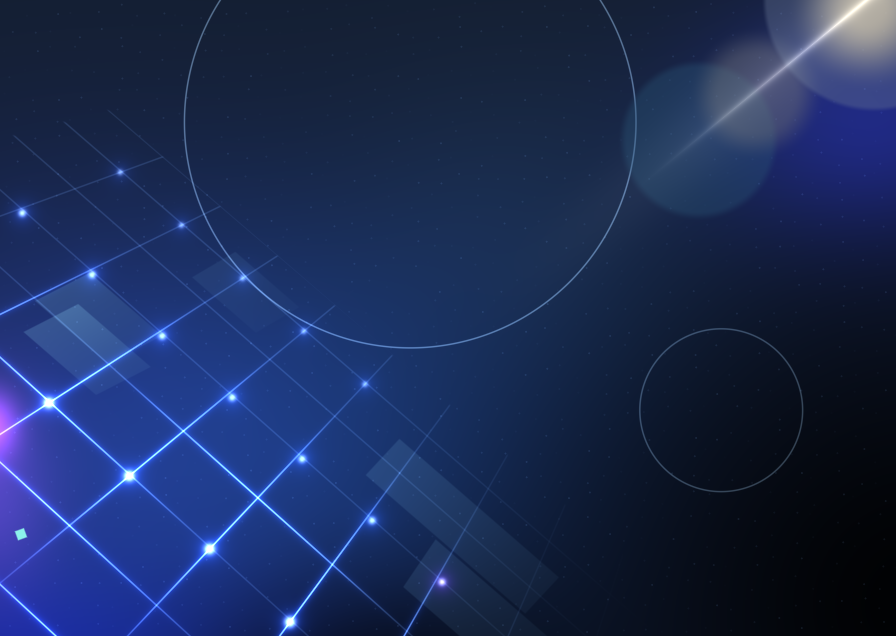
Write a Shadertoy shader that draws this background.

```glsl
#define ROW_START 0.0275
#define ROW_SPREAD 0.466
#define ROW_GROWTH 1.165
#define LINE_WIDTH 0.0011
#define SPECK_CELLS 30.0
#define LIGHT_POS vec2(1.375, -0.010)
#define LIGHT_DIR vec2(-0.773, 0.634)
#define ICE vec3(0.55, 0.75, 1.0)
#define ELECTRIC vec3(0.12, 0.30, 0.95)
#define WARM vec3(0.72, 0.69, 0.62)

float blob(vec2 p, vec2 center, vec2 size) {
    vec2 d = (p - center) / size;
    return exp(-dot(d, d));
}

float stroke(float d) {
    float aa = 0.8 / iResolution.y;
    return (1.0 - smoothstep(0.0, LINE_WIDTH + aa, abs(d)));
}

float disc(vec2 p, vec2 center, float radius, float soft) {
    return 1.0 - smoothstep(radius - soft, radius + soft, length(p - center));
}

// Parallelogram with one corner and two edge vectors; fades along the second edge.
float pane(vec2 p, vec2 corner, vec2 a, vec2 b) {
    vec2 uv = inverse(mat2(a, b)) * (p - corner);
    vec2 aa = 1.0 / (iResolution.y * vec2(length(a), length(b)));
    vec2 inside = smoothstep(-aa, aa, uv) * smoothstep(-aa, aa, 1.0 - uv);
    return inside.x * inside.y * mix(1.0, 0.35, clamp(uv.y, 0.0, 1.0));
}

vec2 hash2(vec2 p) {
    return fract(sin(vec2(dot(p, vec2(127.1, 311.7)), dot(p, vec2(269.5, 183.3)))) * 4375.5);
}

// Lattice crossings on the far, middle and near rows.
vec2 farNode(float j)  { return vec2(0.189, 0.271) + j * vec2(0.0962, 0.0833); }
vec2 midNode(float j)  { return vec2(0.035, 0.335) + j * vec2(0.1100, 0.0967); }
vec2 nearNode(float j) { return vec2(-0.176, 0.404) + j * vec2(0.1264, 0.1148); }

vec3 backdrop(vec2 p) {
    vec3 col = mix(vec3(0.075, 0.115, 0.185), vec3(0.055, 0.095, 0.18), smoothstep(0.0, 0.7, p.y));
    col += vec3(0.07, 0.10, 0.30) * blob(p, vec2(0.10, 0.72), vec2(0.50, 0.42));
    col += vec3(0.02, 0.08, 0.16) * blob(p, vec2(0.48, 0.72), vec2(0.42, 0.36));
    col += vec3(0.03, 0.06, 0.10) * blob(p, vec2(0.85, 0.38), vec2(0.32, 0.28));
    col += vec3(0.06, 0.06, 0.36) * blob(p, vec2(1.38, 0.20), vec2(0.26, 0.19));
    col += vec3(0.00, 0.00, 0.25) * blob(p, vec2(0.05, 1.05), vec2(0.40, 0.16));
    col *= 1.0 - 0.65 * blob(p, vec2(0.60, 1.07), vec2(0.28, 0.16));
    col *= 1.0 - 0.93 * blob(p, vec2(1.45, 0.95), vec2(0.48, 0.46));
    col += vec3(0.60, 0.18, 0.65) * blob(p, vec2(-0.015, 0.67), vec2(0.04, 0.05));
    col += vec3(0.20, 0.07, 0.25) * blob(p, vec2(-0.02, 0.77), vec2(0.10, 0.16));
    return col;
}

vec3 lattice(vec2 p) {
    vec3 light = vec3(0.0);
    float clip = smoothstep(0.216, 0.222, p.y + 0.27 * p.x)
               * smoothstep(0.022, 0.028, p.y - 0.865 * p.x);
    float faint = 0.13 * clip * (1.0 - smoothstep(0.45, 1.05, p.x));

    // Descending rows
    for (float k = 0.0; k < 8.0; k++) {
        float slope = 0.855 + 0.01 * k;
        float offset = ROW_START + ROW_SPREAD * (pow(ROW_GROWTH, k) - 1.0);
        float d = (p.y - slope * p.x - offset) / sqrt(1.0 + slope * slope);
        float center = 0.08 + 0.32 * step(k, 4.5);
        float power = step(3.5, k) * exp(-pow((p.x - center) / 0.14, 2.0));
        light += ICE * stroke(d) * (faint + 0.75 * power);
        light += ELECTRIC * exp(-abs(d) / 0.004) * power * 0.5;
    }
    // Rising cross lines
    for (float j = -1.0; j < 9.0; j++) {
        vec2 start = farNode(j), along = nearNode(j) - start, rel = p - start;
        float t = dot(rel, along) / dot(along, along);
        float d = (rel.x * along.y - rel.y * along.x) / length(along);
        float power = smoothstep(0.0, 2.0, j) * (1.0 - smoothstep(5.0, 7.5, j));
        power *= exp(-pow((t - 0.9) / 0.45, 2.0));
        light += ICE * stroke(d) * (faint + 0.8 * power);
        light += ELECTRIC * exp(-abs(d) / 0.004) * power * 0.6;
    }
    // Glowing crossings
    for (float j = 0.0; j < 7.0; j++) {
        vec3 dist = vec3(length(p - farNode(j)), length(p - midNode(j)), length(p - nearNode(j)));
        vec3 on = vec3(0.45 * step(j, 4.5), 0.8, 1.3 * step(1.5, j) * step(j, 5.5));
        vec3 core = on * exp(-pow(dist / vec3(0.0045, 0.0055, 0.0075), vec3(2.0)));
        vec3 halo = on * exp(-dist / 0.010);
        vec3 tint = mix(ELECTRIC, vec3(0.45, 0.15, 0.95), step(5.5, j));
        light += vec3(0.85, 0.93, 1.0) * dot(core, vec3(1.0)) + tint * dot(halo, vec3(0.8));
    }
    return light;
}

void mainImage(out vec4 fragColor, in vec2 fragCoord) {
    vec2 p = vec2(fragCoord.x, iResolution.y - fragCoord.y) / iResolution.y;
    vec3 col = backdrop(p);

    // Glass panes
    vec2 down = vec2(0.114, 0.099);
    float glass = 0.28 * pane(p, vec2(0.037, 0.522), vec2(0.086, -0.044), down);
    glass += 0.24 * pane(p, vec2(0.055, 0.473), vec2(0.086, -0.044), down);
    glass += 0.10 * pane(p, vec2(0.302, 0.436), vec2(0.068, -0.040), down * 0.88);
    glass += 0.17 * pane(p, vec2(0.575, 0.747), vec2(0.053, -0.057), down * 2.2);
    glass += 0.14 * pane(p, vec2(0.634, 0.923), vec2(0.051, -0.075), down * 1.7);
    col = mix(col, vec3(0.45, 0.68, 0.85), glass);
    col += lattice(p);

    // Fine outlines and scattered specks
    float rings = 0.40 * stroke(length(p - vec2(0.645, 0.192)) - 0.355);
    rings += 0.28 * stroke(length(p - vec2(1.134, 0.645)) - 0.128);
    col += vec3(0.65, 0.80, 0.90) * rings;
    vec2 cell = floor(p * SPECK_CELLS), spot = hash2(cell);
    float speck = length(fract(p * SPECK_CELLS) - 0.15 - 0.7 * spot);
    col += ICE * 0.10 * spot.x * (1.0 - smoothstep(0.02, 0.07, speck));
    vec2 gem = abs(mat2(0.94, 0.34, -0.34, 0.94) * (p - vec2(0.033, 0.840)));
    col = mix(col, vec3(0.55, 0.95, 0.92), 1.0 - smoothstep(0.006, 0.009, max(gem.x, gem.y)));

    // Lens discs and light beam
    col = mix(col, vec3(0.16, 0.33, 0.46), 0.38 * disc(p, vec2(1.099, 0.220), 0.120, 0.008));
    col = mix(col, vec3(0.42, 0.43, 0.45), 0.42 * disc(p, vec2(1.190, 0.147), 0.082, 0.025));
    col = mix(col, vec3(0.40, 0.46, 0.58), 0.38 * disc(p, vec2(1.374, 0.0), 0.172, 0.005));
    col = mix(col, WARM, 0.85 * disc(p, vec2(1.366, 0.015), 0.075, 0.055));
    vec2 rel = p - LIGHT_POS;
    float reach = dot(rel, LIGHT_DIR);
    float across = abs(rel.x * LIGHT_DIR.y - rel.y * LIGHT_DIR.x);
    float beam = exp(-across / 0.005) * (1.0 - smoothstep(0.05, 0.50, reach));
    float haze = exp(-across * across / 0.003) * (1.0 - smoothstep(0.2, 0.85, reach));
    col += WARM * (0.60 * beam + 0.09 * haze);

    fragColor = vec4(clamp(col, 0.0, 1.0), 1.0);
}
```
